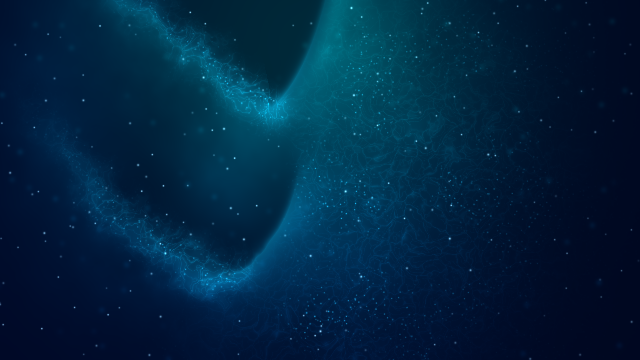
This background is drawn by a Shadertoy shader. Its source:

```glsl
// Deep-sea style particle waves: two glowing folded ridges over navy, with
// soft fog outside each fold, a web of fine filaments and scattered specks.
// Ridges are paired Bezier curves; the web is warped Voronoi cell borders.
#define FOG_GAIN 0.30
#define BODY_GAIN 0.27
#define BAND_WIDTH 0.048
#define BAND_GAIN 0.36
#define LINE_GAIN 0.42
#define WEB_SCALE 22.0
#define WEB_GAIN 0.30
#define ROUGHNESS 0.085
#define STAR_GAIN 0.85
#define RIDGE_COLOR vec3(0.03, 0.57, 0.69)
#define NAVY vec3(0.0, 0.032, 0.150)

vec2 hash2(vec2 p) {
    vec3 q = fract(vec3(p.xyx) * vec3(0.1031, 0.1030, 0.0973));
    q += dot(q, q.yzx + 33.33);
    return fract((q.xx + q.yz) * q.zy);
}

float noise(vec2 p) {
    vec2 i = floor(p), f = fract(p);
    f = f * f * (3.0 - 2.0 * f);
    float low = mix(hash2(i).x, hash2(i + vec2(1, 0)).x, f.x);
    float high = mix(hash2(i + vec2(0, 1)).x, hash2(i + vec2(1, 1)).x, f.x);
    return mix(low, high, f.y);
}

float fbm(vec2 p) {
    float sum = 0.0, amp = 0.5;
    for (int i = 0; i < 4; i++) {
        sum += amp * noise(p);
        p = mat2(1.6, 1.2, -1.2, 1.6) * p + 3.7;
        amp *= 0.5;
    }
    return sum / 0.9375;
}

vec2 bezier(vec2 a, vec2 b, vec2 c, float t) {
    return mix(mix(a, b, t), mix(b, c, t), t);
}

// Signed distance (positive inside the fold) and position 0..2 along the ridge.
vec2 ridge(vec2 p, vec2 a, vec2 b, vec2 c, vec2 d, vec2 e) {
    vec2 best = vec2(9.0, 0.0), from = a;
    for (int i = 1; i <= 24; i++) {
        float s = float(i) / 12.0;
        vec2 to = i <= 12 ? bezier(a, b, c, s) : bezier(c, d, e, s - 1.0);
        vec2 dir = to - from, v = p - from;
        float h = clamp(dot(v, dir) / dot(dir, dir), 0.0, 1.0);
        float dist = length(v - dir * h);
        float side = dir.x * v.y - dir.y * v.x < 0.0 ? -1.0 : 1.0;
        if (dist < abs(best.x)) best = vec2(dist * side, s - (1.0 - h) / 12.0);
        from = to;
    }
    return best;
}

// Thin bright borders between Voronoi cells.
float web(vec2 p) {
    vec2 cell = floor(p);
    float near = 9.0, next = 9.0;
    for (int y = -1; y <= 1; y++)
    for (int x = -1; x <= 1; x++) {
        vec2 c = cell + vec2(x, y);
        float d = length(c + hash2(c) - p);
        next = min(next, max(near, d));
        near = min(near, d);
    }
    return exp(-(next - near) * 13.0);
}

// One soft dot in a random share of the grid cells.
float specks(vec2 p, float scale, float radius, float share) {
    p = mat2(0.8, 0.6, -0.6, 0.8) * p * scale;
    vec2 cell = floor(p) + 90.0, pick = hash2(cell + scale);
    vec2 center = 0.2 + 0.6 * hash2(cell + 71.0 + scale);
    float d = length(fract(p) - center) / (radius * scale);
    return exp(-d * d) * step(pick.x, share) * (0.25 + 0.75 * pick.y);
}

float blob(vec2 p, vec2 center, vec2 size) {
    vec2 v = (p - center) / size;
    return exp(-dot(v, v));
}

// Sharp on the inner side, soft on the outer side.
float crease(float d) {
    return d > 0.0 ? exp(-d / 0.010) : 0.65 * exp(d / 0.022) + 0.35 * exp(d / 0.08);
}

void mainImage(out vec4 fragColor, in vec2 fragCoord) {
    vec2 p = fragCoord / iResolution.y;
    float cloud = 0.45 + 1.1 * fbm(p * 5.0);
    vec2 warp = vec2(fbm(p * 14.0), fbm(p * 14.0 + 7.3)) - 0.5;
    vec2 q = p + warp * ROUGHNESS * (1.0 - smoothstep(0.6, 0.78, p.x));

    // Ridge geometry
    vec2 up = ridge(q, vec2(0.36, 1.03), vec2(0.60, 0.78), vec2(0.755, 0.70),
                    vec2(0.85, 0.78), vec2(0.91, 1.02));
    vec2 low = ridge(q, vec2(0.02, 0.85), vec2(0.32, 0.32), vec2(0.62, 0.235),
                     vec2(0.82, 0.31), vec2(0.84, 0.60));
    float outUp = 1.0 - smoothstep(-0.045, 0.02, up.x);
    float outLow = 1.0 - smoothstep(-0.045, 0.02, low.x);
    float lowFade = smoothstep(0.0, 0.85, low.y) * (1.0 - smoothstep(1.5, 2.0, low.y));

    // Backdrop, fog and the broad sheet on the right
    vec3 tint = mix(vec3(0.0, 0.32, 0.54), vec3(0.0, 0.50, 0.50), smoothstep(0.0, 1.0, p.y));
    vec3 color = NAVY * (1.0 - 0.15 * smoothstep(1.1, 1.78, p.x));
    color += vec3(0.0, 0.125, 0.070) * blob(p, vec2(0.85, 0.88), vec2(0.58, 0.62));
    color += vec3(0.0, 0.04, 0.06) * cloud * blob(p, vec2(0.15, 0.75), vec2(0.2, 0.35));
    float fog = outUp * exp(min(up.x, 0.0) / 0.14);
    fog += outUp * 0.85 * blob(p, vec2(0.65, 0.56), vec2(0.13, 0.17));
    fog += 1.1 * outLow * lowFade * exp(min(low.x, 0.0) / 0.14);
    float right = max(smoothstep(0.78, 0.86, p.x), outLow);
    float body = blob(p, vec2(0.96, 0.66), vec2(0.34, 0.50)) * outUp
               * smoothstep(0.78, 0.90, p.x + 0.3 * smoothstep(0.6, 0.2, p.y) * outLow);
    color += tint * cloud * (fog * FOG_GAIN + body * BODY_GAIN);

    // Ridge bands and creases
    float bandUp = exp(-pow(up.x / BAND_WIDTH, 2.0)) * mix(0.45, 1.0, min(up.y, 1.0))
                 * (1.0 - smoothstep(0.95, 1.3, up.y));
    float bandLow = exp(-pow(low.x / BAND_WIDTH, 2.0)) * lowFade
                  * (1.0 - smoothstep(0.98, 1.3, low.y));
    float band = bandUp + 0.8 * bandLow;
    float line = crease(up.x) * smoothstep(0.8, 1.15, up.y) * (1.0 - 0.6 * smoothstep(1.2, 2.0, up.y));
    line += crease(low.x) * smoothstep(0.85, 1.2, low.y) * lowFade;
    color += RIDGE_COLOR * (band * BAND_GAIN * cloud + line * LINE_GAIN);

    // Filament web
    vec2 w = p + warp * 0.11;
    float threads = web(w * WEB_SCALE) + 0.6 * web(w * WEB_SCALE * 1.9 + 5.0);
    float field = right * outUp * (blob(p, vec2(1.08, 0.50), vec2(0.33, 0.42))
                + 0.7 * blob(p, vec2(0.80, 0.08), vec2(0.2, 0.14)));
    color += tint * threads * WEB_GAIN * field * cloud * 0.55;
    color += RIDGE_COLOR * threads * WEB_GAIN * band;

    // Fine particles, bright stars and faint out-of-focus discs
    float clump = smoothstep(0.3, 0.7, fbm(p * 7.0 + 4.0));
    float dust = specks(p, 75.0, 0.0019, 0.28) + specks(p + 0.37, 48.0, 0.0023, 0.25);
    color += vec3(0.12, 0.60, 0.72) * dust * min(field * clump + band * 0.9, 1.0);
    float stars = specks(p, 13.0, 0.0030, 0.25) + specks(p + 0.19, 21.0, 0.0023, 0.15);
    color += vec3(0.65, 0.88, 0.95) * stars * STAR_GAIN * (1.0 - 0.5 * smoothstep(1.2, 1.7, p.x));
    color += tint * 0.14 * specks(p + 0.53, 14.0, 0.009, 0.3);

    fragColor = vec4(clamp(color, 0.0, 1.0), 1.0);
}
```
